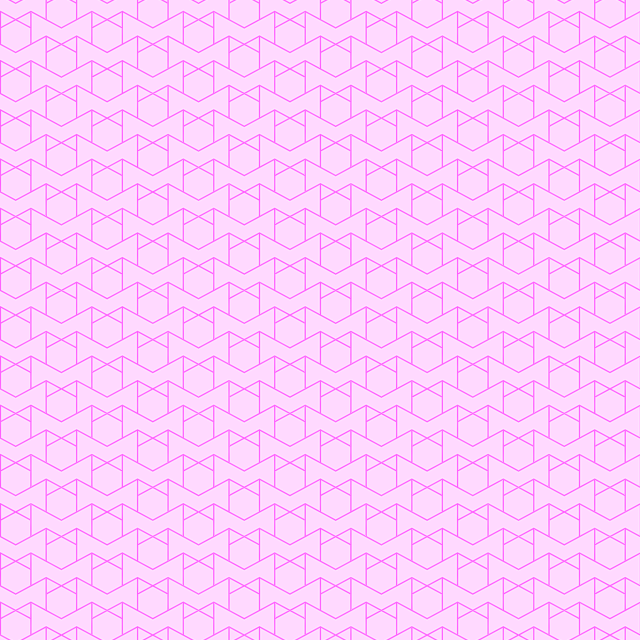
Reproduce this pattern procedurally as a WebGL 2 fragment shader.

```glsl
#version 300 es
precision highp float;
// Pale pink ground with a lattice of thin magenta hexagons, 14 columns by 13 rows.
// Every other column is shifted by half a row. Hexagon edges run on to meet in
// three-armed peaks; each column is folded to one cell and drawn as segments.

uniform vec2 u_resolution;
out vec4 fragColor;

// Lattice units per canvas side: columns are 3 apart, rows 6 apart.
const vec2 LATTICE = vec2(42.0, 78.0);

// Distance in canvas units to a segment given in lattice units.
float segmentDistance(vec2 p, vec2 a, vec2 b) {
    vec2 toPoint = (p - a) / LATTICE;
    vec2 along = (b - a) / LATTICE;
    float t = clamp(dot(toPoint, along) / dot(along, along), 0.0, 1.0);
    return length(toPoint - along * t);
}

// Lines belonging to one hexagon, mirrored about its vertical axis.
float cellDistance(vec2 p) {
    p.x = abs(p.x);
    vec2 peak = vec2(1.0, 3.0);
    vec2 top = vec2(0.0, 2.0);
    float d = segmentDistance(p, peak, vec2(1.0, -1.0));      // side
    d = min(d, segmentDistance(p, peak, vec2(3.0, 1.0)));     // arm to next column
    d = min(d, segmentDistance(p, peak, top));                // crossing above
    return min(d, segmentDistance(p, top, vec2(1.0, 1.0)));   // roof
}

// Nearest line among this column and its two neighbours.
float latticeDistance(vec2 p) {
    float nearest = 1.0;
    float middle = round(p.x / 3.0);
    for (int i = -1; i <= 1; i++) {
        float column = middle + float(i);
        vec2 local = p - 3.0 * column;
        local.y = mod(local.y + 2.0, 6.0) - 2.0;
        nearest = min(nearest, cellDistance(local));
    }
    return nearest;
}

void main() {
    vec2 uv = gl_FragCoord.xy / u_resolution;
    vec2 p = (uv - vec2(0.0245, 0.9436)) * LATTICE;
    float d = latticeDistance(p);

    // Edge softness never falls below one pixel.
    float pixel = 1.0 / min(u_resolution.x, u_resolution.y);
    float lineEdge = max(0.00186, 0.9 * pixel);
    float ink = 1.0 - smoothstep(0.0, lineEdge, d);

    // Faint unevenness along the strokes.
    ink *= 0.95 + 0.05 * sin(p.x * 2.3 + sin(p.y * 1.7)) * sin(p.y * 2.9);

    // Slightly lighter rim beside each line.
    float rim = smoothstep(0.0015, 0.0021, d) * (1.0 - smoothstep(0.0027, 0.0037, d));

    vec3 ground = vec3(1.0, 0.85, 1.0);
    vec3 color = mix(ground, vec3(1.0, 0.89, 1.0), rim);
    color = mix(color, vec3(1.0, 0.35, 1.0), ink);
    fragColor = vec4(color, 1.0);
}
```
